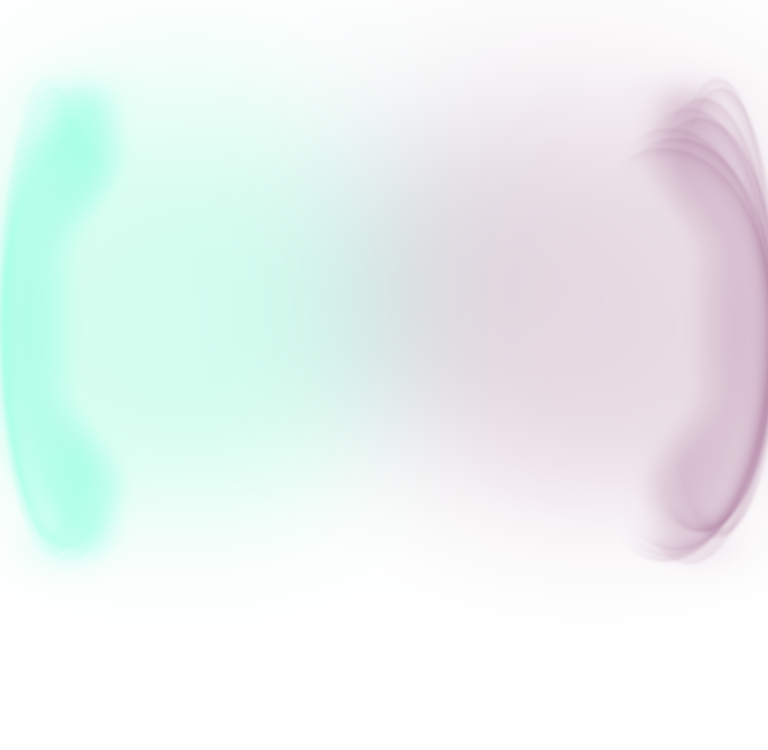
Give the GLSL for this background, as a Shadertoy shader.

```glsl
float hash(float n) {
    return fract(sin(n * 127.1) * 43758.5453);
}

// Wide soft lobe that falls off faster below its centre
float lobe(vec2 d, float width) {
    d /= vec2(width, d.y > 0.0 ? 0.33 : 0.25);
    return exp(-pow(length(d), 3.0));
}

float blob(vec2 d, vec2 size) {
    d /= size;
    return exp(-dot(d, d));
}

// Approximate signed distance to an ellipse
float ellipse(vec2 d, vec2 r) {
    float k = length(d / r);
    return k * (k - 1.0) / max(length(d / (r * r)), 0.001);
}

// Filled crescent; p.x is measured inward from the side of the canvas
float crescent(vec2 p) {
    vec2 d = p - vec2(0.115, 0.57);
    float inner = 0.085 + 0.065 * smoothstep(0.08, 0.23, abs(d.y));
    float body = 1.0 - smoothstep(inner - 0.045, inner + 0.03, p.x);
    body *= 1.0 - smoothstep(-0.045, 0.025, ellipse(d, vec2(0.118, 0.305)));
    float ends = blob(p - vec2(0.10, 0.80), vec2(0.055, 0.065))
               + blob(p - vec2(0.105, 0.365), vec2(0.055, 0.06));
    float caps = blob(p - vec2(0.10, 0.87), vec2(0.055, 0.03))
               + blob(p - vec2(0.085, 0.27), vec2(0.05, 0.032));
    return body + 0.3 * ends + 0.3 * caps;
}

// Overlapping arcs, crisp outside and feathered inside
float strands(vec2 p, float nearCentre, float farCentre, float edge, float seed) {
    float sum = 0.0;
    for (int i = 0; i < 8; i++) {
        float t = float(i) / 7.0;
        float h = hash(float(i) + seed);
        float cx = mix(farCentre, nearCentre, clamp(t + 0.4 * (h - 0.5), 0.0, 1.0));
        vec2 d = p - vec2(cx, 0.565);
        float tall = d.y > 0.0 ? mix(0.235, 0.328, t)
                               : mix(0.27, 0.315, hash(h + seed));
        float s = ellipse(d, vec2(cx - edge * (0.2 + h), tall));
        float line = s > 0.0 ? exp(-s * s / 0.000012) : exp(s / 0.011);
        line *= 1.0 - smoothstep(cx - 0.02, cx + 0.07, p.x);
        sum += line * (0.5 + 0.5 * hash(h * 9.0 + seed));
    }
    return sum;
}

void mainImage(out vec4 fragColor, in vec2 fragCoord) {
    vec2 uv = fragCoord / iResolution.xy;
    vec2 mirrored = vec2(1.0 - uv.x, uv.y);

    // Pale backdrop
    vec3 color = vec3(0.997, 0.998, 0.998);
    color -= vec3(0.17, 0.005, 0.06) * lobe(uv - vec2(0.24, 0.56), 0.29);
    color -= vec3(0.09, 0.145, 0.11) * lobe(uv - vec2(0.77, 0.56), 0.31);
    color -= vec3(0.035, 0.03, 0.025) * blob(uv - vec2(0.56, 0.72), vec2(0.18, 0.2));

    // Mint side
    float mint = 0.75 * crescent(uv) + 0.16 * strands(uv, 0.055, 0.095, 0.012, 3.0);
    color = mix(color, vec3(0.56, 1.0, 0.875), 1.0 - exp(-mint));

    // Plum side
    float plum = 0.22 * crescent(mirrored)
               + 0.15 * strands(mirrored, 0.06, 0.135, -0.012, 17.0);
    color = mix(color, vec3(0.53, 0.25, 0.45), 1.0 - exp(-plum));

    fragColor = vec4(clamp(color, 0.0, 1.0), 1.0);
}
```
